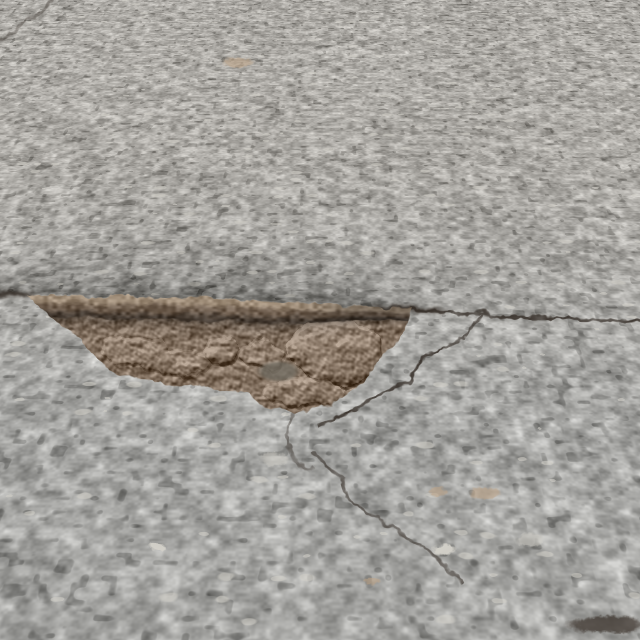
This texture is drawn by a Shadertoy shader. Its source:

```glsl
const vec3 FAR = vec3(.685, .675, .655);
const vec3 NEAR = vec3(.655, .655, .645);
const vec3 PALE = vec3(.83, .82, .79);
const vec3 TAN = vec3(.74, .64, .53);
const vec3 SOIL = vec3(.50, .43, .365);
const vec3 LIP = vec3(.63, .56, .48);
const vec3 WALL = vec3(.43, .365, .305);
const vec3 SHADOW = vec3(.20, .17, .145);
const float HORIZON = 1.7;
const float GRAIN = .44;
const float CRACK_WIDTH = .0022;

const vec2 PIT[16] = vec2[](
    vec2(.04, .538), vec2(.26, .536), vec2(.47, .527), vec2(.642, .517),
    vec2(.635, .486), vec2(.6, .447), vec2(.573, .408), vec2(.52, .368),
    vec2(.458, .355), vec2(.41, .365), vec2(.388, .385), vec2(.286, .398),
    vec2(.189, .414), vec2(.15, .44), vec2(.124, .473), vec2(.085, .499));
// Ellipses: centre, then radii
const vec4 ROCKS[6] = vec4[](
    vec4(.525, .452, .075, .052), vec4(.345, .452, .03, .022),
    vec4(.41, .446, .036, .023), vec4(.275, .432, .055, .018),
    vec4(.475, .388, .065, .019), vec4(.21, .452, .055, .022));
const vec4 STONES[4] = vec4[](
    vec4(.694, .142, .019, .009), vec4(.245, .145, .015, .007),
    vec4(.827, .156, .024, .011), vec4(.43, .284, .022, .011));
const vec4 STAINS[4] = vec4[](
    vec4(.371, .902, .026, .009), vec4(.758, .23, .026, .01),
    vec4(.686, .232, .014, .01), vec4(.579, .092, .014, .007));
const vec2 RIGHT[5] = vec2[](vec2(.64, .517), vec2(.68, .512),
    vec2(.755, .51), vec2(.83, .504), vec2(1.02, .499));
const vec2 BRANCH[5] = vec2[](vec2(.755, .51), vec2(.723, .473),
    vec2(.664, .44), vec2(.638, .404), vec2(.5, .336));
const vec2 LOWER[5] = vec2[](vec2(.488, .29), vec2(.534, .251),
    vec2(.547, .219), vec2(.677, .134), vec2(.723, .088));
const vec2 MINOR[5] = vec2[](vec2(.458, .355), vec2(.449, .335),
    vec2(.452, .3), vec2(.469, .272), vec2(.488, .268));
const vec2 CORNER[5] = vec2[](vec2(.08, 1), vec2(.06, .978),
    vec2(.04, .965), vec2(.015, .945), vec2(-.02, .92));

float hash(vec2 p) { return fract(sin(dot(p, vec2(127.1, 311.7))) * 43758.5); }

float noise(vec2 p) {
    vec2 i = floor(p), f = fract(p);
    f *= f * (3. - 2. * f);
    return mix(mix(hash(i), hash(i + vec2(1, 0)), f.x),
               mix(hash(i + vec2(0, 1)), hash(i + 1.), f.x), f.y);
}

float fbm(vec2 p) {
    return .5 * noise(p) + .3 * noise(p * 2.1 + 7.3) + .2 * noise(p * 4.3 + 3.1);
}

vec2 wobble(vec2 p) { return vec2(fbm(p), fbm(p + 13.)) - .5; }

float segment(vec2 p, vec2 a, vec2 b) {
    vec2 e = b - a;
    return length(p - a - e * clamp(dot(p - a, e) / dot(e, e), 0., 1.));
}

float pitDistance(vec2 p) {
    float d = 1., side = 1.;
    for (int i = 0, j = 15; i < 16; j = i++) {
        vec2 a = PIT[i], b = PIT[j], e = b - a, w = p - a;
        d = min(d, segment(p, a, b));
        bvec3 c = bvec3(p.y >= a.y, p.y < b.y, e.x * w.y > e.y * w.x);
        if (all(c) || all(not(c))) side = -side;
    }
    return side * d;
}

float crack(vec2 p, vec2 path[5]) {
    float d = 1.;
    for (int i = 0; i < 4; i++) d = min(d, segment(p, path[i], path[i + 1]));
    return 1. - smoothstep(CRACK_WIDTH * .3, CRACK_WIDTH + 1. / iResolution.y, d);
}

float blob(vec2 p, vec4 e) {
    return 1. - smoothstep(.65, 1.1, length((p - e.xy) / e.zw));
}

float rubble(vec2 p) {
    float h = 0.;
    vec2 w = p + .022 * wobble(p * 35.);
    for (int i = 0; i < 6; i++) {
        vec2 k = (w - ROCKS[i].xy) / ROCKS[i].zw;
        h = max(h, sqrt(max(0., 1. - dot(k, k))) * ROCKS[i].w);
    }
    return h * .55 + .021 * fbm(p * vec2(45, 65)) + .004 * noise(p * 230.);
}

vec3 asphalt(vec2 p) {
    float s = HORIZON - p.y;
    vec2 g = vec2(p.x - .5, 2) / s;
    float grain = .48 * noise(g * 75.) + .36 * noise(g * 150. + 5.) + .16 * noise(g * 290.);
    vec3 col = mix(NEAR, FAR, smoothstep(.3, .8, p.y));
    col += GRAIN * (grain - .5) + .07 * (fbm(p * vec2(5, 9)) - .5);
    col -= .13 * smoothstep(.7, .9, noise(g * 105. + 31.));
    // Scattered pale aggregate
    vec2 cell = floor(g * 38.), f = fract(g * 38.) - .5;
    float size = .12 + .26 * hash(cell + 9.);
    f += .25 * (vec2(noise(g * 130.), hash(cell)) - .5);
    float chip = 1. - smoothstep(size * .6, size, length(f * vec2(.8, 1.4)));
    col = mix(col, PALE, step(.86, hash(cell + 4.)) * .55 * chip);
    // Larger stones, tan stains, oil spot
    vec2 w = p + .012 * wobble(p * 90.);
    for (int i = 0; i < 4; i++) {
        col = mix(col, PALE, blob(w, STONES[i]) * (i < 2 ? .95 : .5));
        col = mix(col, TAN, .6 * blob(w, STAINS[i]));
    }
    return mix(col, SHADOW + .08, .8 * blob(w, vec4(.948, .024, .065, .014)));
}

vec3 pitInside(vec2 p, float rim) {
    float h = rubble(p), relief = (h - rubble(p + vec2(-.0025, .005))) * 28.;
    vec3 col = SOIL + clamp(relief, -.27, .16) + .1 * (noise(p * 210.) - .5);
    col += .06 * smoothstep(.008, .03, h);
    col = mix(col, vec3(.45, .43, .39), .8 * blob(p, vec4(.435, .42, .034, .017)));
    // Back wall: lit lip over a shaded undercut
    float t = (rim - p.y) / (.033 - .0165 * smoothstep(.4, .68, p.x));
    t += .35 * (fbm(p * vec2(45, 90)) - .5);
    vec3 wall = mix(LIP, WALL, smoothstep(.2, .5, t));
    wall = mix(wall, SHADOW, .75 * smoothstep(.55, .95, t));
    wall += .22 * (noise(p * vec2(140, 200)) - .5);
    wall *= 1. - .25 * smoothstep(.42, .6, p.x);
    col *= 1. - .35 * exp(-max(t - 1., 0.) * 3.);
    return mix(wall, col, smoothstep(.95, 1.12, t));
}

void mainImage(out vec4 fragColor, in vec2 fragCoord) {
    vec2 p = fragCoord / iResolution.xy, q = p + .014 * wobble(p * 50.);
    float px = 1. / iResolution.y;
    float rim = .539 - .054 * p.x * p.x, above = q.y - rim;
    vec3 col = asphalt(p);
    // Darkened pavement behind the rim
    float band = smoothstep(-.004, .003, above) * exp(-max(above, 0.) * 36.);
    band *= 1. - smoothstep(.58, .72, p.x);
    col -= band * (.12 + .24 * fbm(p * vec2(25, 110)));
    float ends = 1. - smoothstep(.03, .07, p.x) + blob(p, vec4(.64, rim, .06, .05));
    col = mix(col, SHADOW, .8 * ends * exp(-above * above * 4e4));
    // Cracks
    float gap = max(crack(q, RIGHT), crack(q, BRANCH));
    gap = max(gap, .75 * crack(q, LOWER));
    gap = max(gap, .55 * max(crack(q, MINOR), crack(q, CORNER)));
    col = mix(col, SHADOW, gap * (.55 + .4 * noise(p * 70.)));
    // Pit with a worn pale front edge
    float d = pitDistance(q);
    col += .05 * exp(-max(d, 0.) * 70.) * (1. - smoothstep(-.03, 0., above));
    col = mix(col, pitInside(p, rim), 1. - smoothstep(-px, px, d));
    fragColor = vec4(clamp(col, 0., 1.), 1);
}
```
